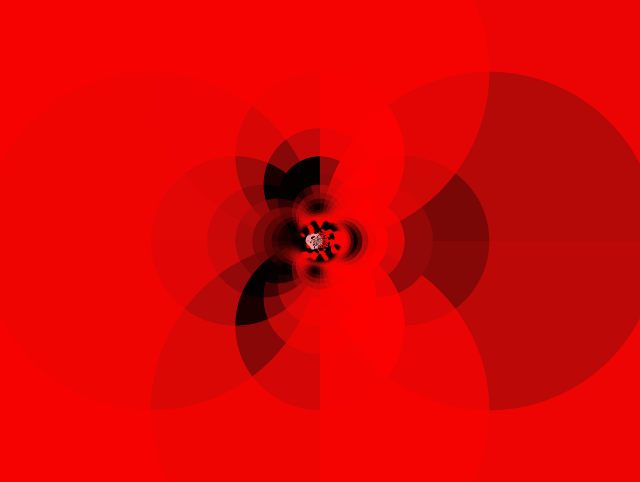
Reproduce this background procedurally as a WebGL 1 fragment shader.

```glsl
precision highp float;

uniform vec2 u_resolution;

const float INVERSION = 0.7024;              // diameter of the first grid circle, in canvas heights
const vec3 RED = vec3(0.99, 0.005, 0.0);
const vec3 BLACK = vec3(0.025, 0.004, 0.004);
const vec3 PINK = vec3(0.96, 0.60, 0.60);
const float MOTTLE_SIZE = 6.0;               // cells per noise lattice step
const vec2 CORE_CENTER = vec2(-0.0125, 0.001);
const float CORE_RADIUS = 0.018;
const int SAMPLES = 3;                       // per axis, for smooth edges

float hash(vec2 p) {
    return fract(sin(dot(p, vec2(127.1, 311.7))) * 43758.55);
}

float noise(vec2 p) {
    vec2 i = floor(p);
    vec2 f = fract(p);
    f = f * f * (3.0 - 2.0 * f);
    float low = mix(hash(i), hash(i + vec2(1.0, 0.0)), f.x);
    float high = mix(hash(i + vec2(0.0, 1.0)), hash(i + vec2(1.0, 1.0)), f.x);
    return mix(low, high, f.y);
}

float spot(vec2 cell, vec2 center, vec2 size) {
    vec2 d = (cell - center) / size;
    return exp(-dot(d, d));
}

// Broad shadows on the inverted grid
float shadowField(vec2 cell) {
    // right fan and ring
    float shade = 0.60 * spot(cell, vec2(2.7, 0.1), vec2(1.5, 1.3));
    shade += 0.35 * spot(cell, vec2(3.7, -1.5), vec2(0.8));
    shade += spot(cell, vec2(9.5, 0.0), vec2(1.8, 7.0));
    // lower left petals
    shade += 1.05 * spot(cell, vec2(-3.6, -2.6), vec2(2.2, 0.9));
    shade += spot(cell, vec2(-5.5, -5.0), vec2(2.5, 2.0));
    shade += spot(cell, vec2(-2.0, -11.0), vec2(3.5, 3.0));
    // left haze
    shade += 0.70 * spot(cell, vec2(-8.0, 0.3), vec2(4.0, 4.5));
    shade += spot(cell, vec2(-15.0, 0.0), vec2(5.0, 8.0));
    // upper left petals
    shade += 1.20 * spot(cell, vec2(-2.6, 5.2), vec2(2.2, 1.6));
    shade += 0.80 * spot(cell, vec2(-0.4, 4.9), vec2(1.0, 0.8));
    shade += 0.60 * spot(cell, vec2(-3.2, 3.4), vec2(1.3, 1.0));
    shade += 0.70 * spot(cell, vec2(-9.5, 5.5), vec2(4.0, 2.5));
    shade += spot(cell, vec2(-1.0, 10.0), vec2(4.0, 3.0));
    return shade;
}

vec3 background(vec2 p) {
    // circle inversion turns square cells into curved petals
    vec2 cell = floor(INVERSION * p / max(dot(p, p), 1e-6)) + 0.5;
    float reach = length(cell);
    float mottle = noise(cell / MOTTLE_SIZE);

    // the shadows break into blots close to the center
    float blots = smoothstep(0.40, 0.58, mottle - 0.16 * cell.x / reach + 0.04);
    float shade = shadowField(cell) + 0.05 * (hash(cell) - 0.5) * smoothstep(2.0, 5.0, reach);
    shade = mix(shade, blots, smoothstep(13.0, 18.0, reach));
    float light = 1.0 - clamp(shade, 0.0, 1.0);
    vec3 color = mix(BLACK, RED, light);
    color.gb += 0.2 * light * light * (1.0 - light);

    // speckled core with a ragged rim
    float rim = CORE_RADIUS * (0.8 + 0.4 * mottle);
    float core = 1.0 - smoothstep(rim * 0.92, rim, length(p - CORE_CENTER));
    float speckle = smoothstep(0.30, 0.45, noise(cell / MOTTLE_SIZE + 37.0));
    return mix(color, mix(BLACK, PINK, speckle), core);
}

void main() {
    vec3 sum = vec3(0.0);
    for (int y = 0; y < SAMPLES; y++) {
        for (int x = 0; x < SAMPLES; x++) {
            vec2 offset = (vec2(float(x), float(y)) + 0.5) / float(SAMPLES) - 0.5;
            vec2 p = (gl_FragCoord.xy + offset - 0.5 * u_resolution) / u_resolution.y;
            sum += background(p);
        }
    }
    gl_FragColor = vec4(sum / float(SAMPLES * SAMPLES), 1.0);
}
```
